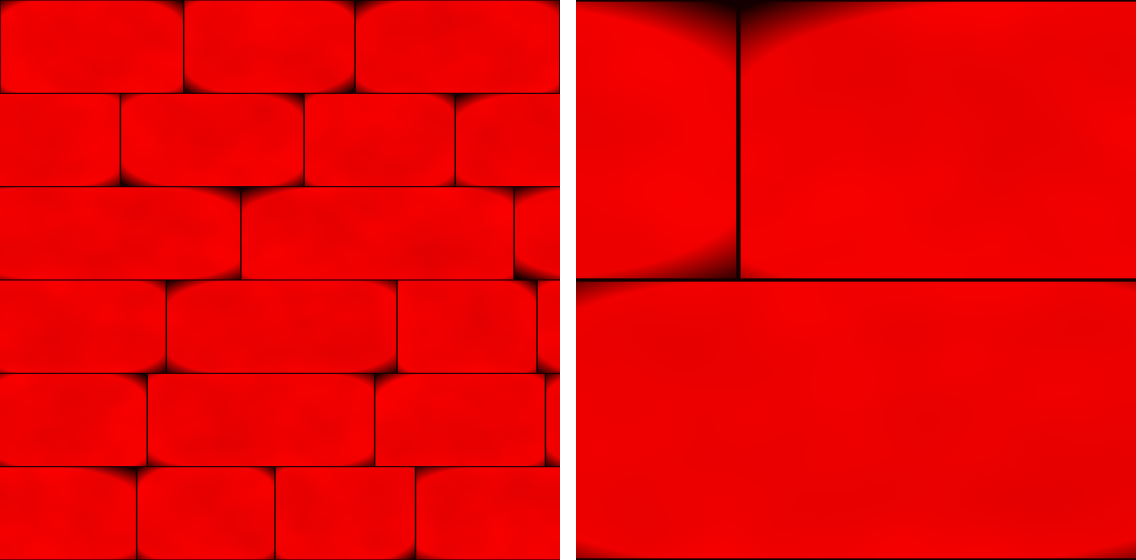
Left, the full canvas; right, a detail of the centre.
Reproduce this pattern procedurally as a WebGL 2 fragment shader.

```glsl
#version 300 es
precision highp float;
// Glossy red brick wall: six courses of uneven bricks with dark worn corners.

uniform vec2 u_resolution;
out vec4 fragColor;

float hash(vec2 p) {
    vec3 q = fract(p.xyx * vec3(0.1031, 0.1030, 0.0973));
    q += dot(q, q.yzx + 33.33);
    return fract((q.x + q.y) * q.z);
}

// Dot product of a random unit gradient with the offset from its cell corner
float gradientAt(vec2 cell, vec2 offset) {
    float angle = 6.2832 * hash(cell);
    return dot(vec2(cos(angle), sin(angle)), offset);
}

float gradientNoise(vec2 p) {
    vec2 i = floor(p), f = fract(p);
    vec2 w = f * f * f * (f * (f * 6.0 - 15.0) + 10.0);
    vec2 e = vec2(1.0, 0.0);
    return mix(mix(gradientAt(i, f), gradientAt(i + e, f - e), w.x),
               mix(gradientAt(i + e.yx, f - e.yx), gradientAt(i + 1.0, f - 1.0), w.x), w.y);
}

// Upright joints of each course, from the top down; each course wraps around
const vec3 joints[6] = vec3[6](
    vec3(0.000, 0.328, 0.634),
    vec3(0.215, 0.543, 0.813),
    vec3(0.430, 0.918, 0.918),
    vec3(0.297, 0.709, 0.959),
    vec3(0.263, 0.669, 0.974),
    vec3(0.244, 0.491, 0.742));

void main() {
    vec2 p = gl_FragCoord.xy / u_resolution;
    float course = clamp(floor((1.0 - p.y) * 6.0), 0.0, 5.0);

    // Nearest joints on either side, including the wrapped ones
    float left = -2.0, right = 3.0, index = 0.0;
    for (int i = 0; i < 3; i++) {
        for (int wrap = -1; wrap <= 1; wrap++) {
            float joint = joints[int(course)][i] + float(wrap);
            if (joint <= p.x && joint > left) {
                left = joint;
                index = float(i);
            }
            if (joint > p.x) right = min(right, joint);
        }
    }
    vec2 brick = vec2(index, course);
    vec2 uv = vec2((p.x - left) / (right - left), fract(p.y * 6.0));

    // Faint mottling, a little brighter towards the rim
    vec2 q = uv * vec2((right - left) * 10.0, 2.0) + 19.0 * brick;
    float mottle = gradientNoise(q) + 0.5 * gradientNoise(q * 2.3 + 7.7);
    vec2 inset = min(uv, 1.0 - uv);
    float rim = 1.0 - smoothstep(0.0, 0.22, min(inset.x, inset.y));
    float red = clamp(0.927 + 0.055 * mottle + 0.02 * rim, 0.89, 1.0);

    // Corner shading outside an ellipse, its size different at every corner
    vec2 corner = step(0.5, uv);
    float radius = 0.37 * sqrt(hash(brick * 7.0 + corner * 3.0 + 11.0));
    float outside = length(max(radius - inset, 0.0)) - radius;
    red *= 1.0 - 0.92 * clamp(outside / 0.125, 0.0, 1.0);

    // Thin dark joints, upright ones slightly wider
    vec2 gap = vec2(min(p.x - left, right - p.x), inset.y / 6.0);
    vec2 line = clamp((vec2(0.0013, 0.0010) - gap) * u_resolution + 0.5, 0.0, 1.0);
    red = mix(red, 0.08, max(line.x, line.y));

    fragColor = vec4(red, 0.0, 0.0, 1.0);
}
```
